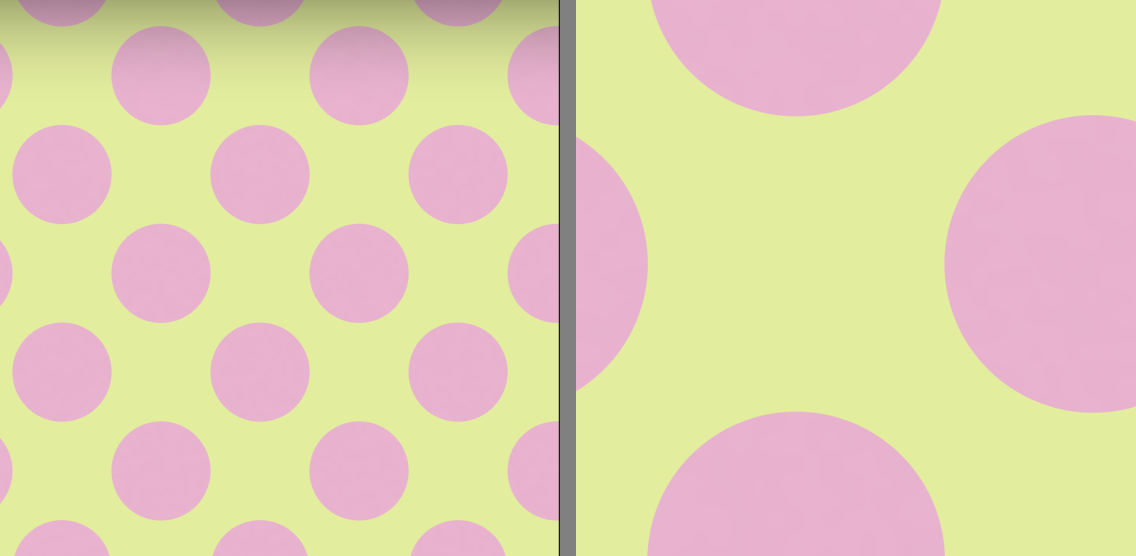
Left, the full canvas; right, a detail of the centre.
A Shadertoy shader for this pattern:

```glsl
// Staggered pink polka dots on pale lime, under a soft shadow from the top edge.
// Two interleaved square lattices of circle distances give the dots; a quadratic
// falloff darkens the top, and a thin dark rule closes the right edge.

const vec3 LIME = vec3(0.89, 0.93, 0.62);
const vec3 PINK = vec3(0.91, 0.70, 0.81);
const vec3 RULE = vec3(0.10, 0.10, 0.07);

const vec2 SPACING = vec2(0.1781, 0.1777);  // between neighbouring columns, rows
const vec2 ORIGIN = vec2(0.1115, 0.3307);   // centre of one dot
const float RADIUS = 0.0892;
const float RULE_WIDTH = 0.0022;
const float SHADE_DEPTH = 0.2;
const float SHADE_STRENGTH = 0.28;

// Sine-free hash of a lattice point, 0 to 1
float hash(vec2 p) {
    vec3 q = fract(vec3(p.xyx) * 0.1031);
    q += dot(q, q.yzx + 33.33);
    return fract((q.x + q.y) * q.z);
}

// Smooth value noise
float noise(vec2 p) {
    vec2 cell = floor(p);
    vec2 f = fract(p);
    f = f * f * (3.0 - 2.0 * f);
    float low = mix(hash(cell), hash(cell + vec2(1.0, 0.0)), f.x);
    float high = mix(hash(cell + vec2(0.0, 1.0)), hash(cell + 1.0), f.x);
    return mix(low, high, f.y);
}

// Distance to the nearest circle centred on a rectangular lattice
float latticeCircles(vec2 p, vec2 period, float radius) {
    vec2 local = (fract(p / period + 0.5) - 0.5) * period;
    return length(local) - radius;
}

// Distance to dots on alternating rows
float staggeredDots(vec2 p, vec2 spacing, float radius) {
    vec2 period = 2.0 * spacing;
    return min(latticeCircles(p, period, radius),
               latticeCircles(p - spacing, period, radius));
}

// Antialiased coverage of a signed distance
float coverage(float d, float pixel) {
    return 1.0 - smoothstep(-0.75 * pixel, 0.75 * pixel, d);
}

// Brightness that recovers with distance below the top edge
float topShade(float below, float depth, float strength) {
    float t = 1.0 - clamp(below / depth, 0.0, 1.0);
    return 1.0 - strength * t * t;
}

void mainImage(out vec4 fragColor, in vec2 fragCoord) {
    float pixel = 1.0 / iResolution.y;
    vec2 p = fragCoord * pixel;
    float width = iResolution.x * pixel;

    // Dots with a barely visible mottling
    float dots = coverage(staggeredDots(p - ORIGIN, SPACING, RADIUS), pixel);
    vec3 dotColor = PINK + 0.008 * (noise(p * 90.0) - 0.5);
    vec3 color = mix(LIME, dotColor, dots);

    // Shadow, then the right-hand rule
    color *= topShade(1.0 - p.y, SHADE_DEPTH, SHADE_STRENGTH);
    color = mix(color, RULE, coverage(width - RULE_WIDTH - p.x, pixel));

    fragColor = vec4(color, 1.0);
}
```
